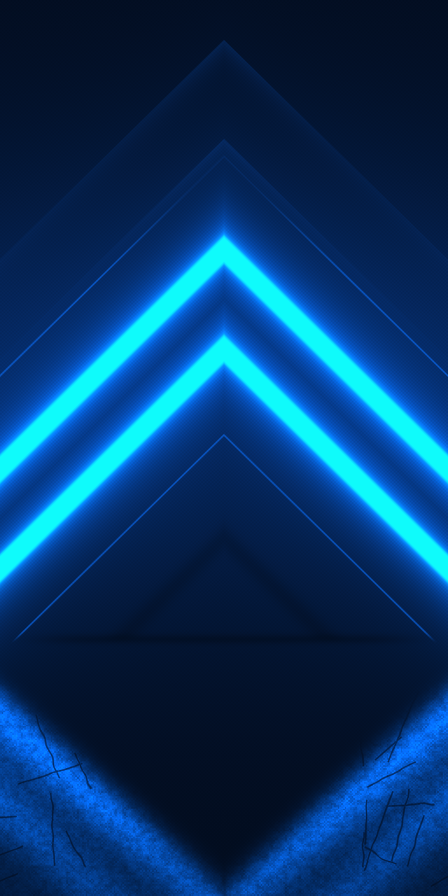
Give the GLSL for this background, as a Shadertoy shader.

```glsl
#define SLOPE 0.98
#define UPPER_APEX 1.443
#define LOWER_APEX 1.221
#define TUBE_HALF 0.0215
#define GLOW_WIDTH 0.036
#define FLOOR_Y 0.573
#define REFLECT_SLOPE 0.88
#define DOT_COUNT 128.0
#define TWIG_COUNT 22

const vec3 NIGHT = vec3(0.008, 0.035, 0.085);
const vec3 HAZE = vec3(0.010, 0.105, 0.255);
const vec3 GLOW = vec3(0.010, 0.360, 0.820);
const vec3 TUBE = vec3(0.060, 0.985, 0.985);
const vec3 LINE = vec3(0.040, 0.360, 0.820);

float hash(vec2 p) {
    return fract(sin(dot(p, vec2(127.1, 311.7))) * 43758.5453);
}

float noise(vec2 p) {
    vec2 i = floor(p), f = fract(p);
    f = f * f * (3.0 - 2.0 * f);
    return mix(mix(hash(i), hash(i + vec2(1, 0)), f.x),
               mix(hash(i + vec2(0, 1)), hash(i + vec2(1, 1)), f.x), f.y);
}

float bell(float x, float width) {
    return exp(-x * x / (width * width));
}

// Signed distance to a roof-shaped line with its peak at the given height
float chevron(vec2 p, float apex) {
    return (p.y + SLOPE * abs(p.x) - apex) / sqrt(1.0 + SLOPE * SLOPE);
}

float segment(vec2 p, vec2 a, vec2 b) {
    vec2 pa = p - a, ba = b - a;
    return length(pa - ba * clamp(dot(pa, ba) / dot(ba, ba), 0.0, 1.0));
}

float stroke(float d, float halfWidth, float aa) {
    return 1.0 - smoothstep(halfWidth - aa, halfWidth + aa, abs(d));
}

vec3 backdrop(vec2 p) {
    float rise = bell(p.y - 1.12, 0.56);
    float roof = bell(p.y + 0.6 * abs(p.x) - 1.35, 0.42);
    return NIGHT + HAZE * (0.75 * rise + 0.3 * roof + 0.12);
}

// Dark scratches gathered in the lower corners
float twigs(vec2 p, float aa) {
    float cover = 0.0;
    for (int i = 0; i < TWIG_COUNT; i++) {
        float k = float(i), side = i % 3 == 0 ? -1.0 : 1.0;
        vec2 a = vec2(side * (0.52 - 0.24 * hash(vec2(k, 1.0))), 0.32 * hash(vec2(k, 2.0)));
        float turn = 2.4 * hash(vec2(k, 3.0)) - 0.5;
        vec2 b = a + vec2(side * cos(turn), sin(turn)) * (0.07 + 0.12 * hash(vec2(k, 4.0)));
        vec2 q = p + 0.006 * (noise(p * 45.0 + k) - 0.5);
        cover = max(cover, stroke(segment(q, a, b), 0.0018, aa));
    }
    return cover;
}

vec3 reflections(vec2 p, float aa) {
    float v = p.y - REFLECT_SLOPE * abs(p.x);
    float near = bell(v + 0.034, v > -0.034 ? 0.052 : 0.074);
    float far = 0.6 * bell(v + 0.237, 0.075);
    float spill = 0.28 * smoothstep(0.10, -0.15, v);
    float grain = 0.72 + 0.3 * noise(p * 95.0) + 0.24 * (hash(floor(p * 256.0)) - 0.5);
    float fade = 0.68 + 0.32 * smoothstep(0.0, 0.3, p.y);
    float mask = 1.0 - smoothstep(FLOOR_Y - 0.12, FLOOR_Y, p.y);
    return GLOW * (near + far + spill) * grain * fade * mask * (1.0 - 0.65 * twigs(p, aa));
}

void mainImage(out vec4 fragColor, in vec2 fragCoord) {
    // Width is one unit, x is centred, y starts at the bottom
    vec2 p = (fragCoord - vec2(0.5 * iResolution.x, 0.0)) / iResolution.x;
    float aa = 0.75 / iResolution.x, ax = abs(p.x);
    vec3 col = backdrop(p);

    // Faint structure and seam at the floor
    float wall = smoothstep(FLOOR_Y - 0.01, FLOOR_Y + 0.01, p.y);
    col *= 1.0 - 0.18 * wall * bell(chevron(p, 0.80), 0.022);
    col *= 1.0 - 0.25 * bell(p.y - FLOOR_Y, 0.011) * smoothstep(0.5, 0.3, ax);
    col += reflections(p, aa);

    // Unlit outer frames
    float top = chevron(p, 1.911), mid = chevron(p, 1.690);
    float peak = exp(-ax * 5.0);
    col += LINE * 0.16 * (0.25 + peak) * smoothstep(aa, -aa, top) * exp(min(top, 0.0) / 0.025);
    col += LINE * 0.16 * peak * smoothstep(aa, -aa, mid) * exp(min(mid, 0.0) / 0.02);

    // Thin bright lines
    float outer = stroke(chevron(p, 1.651), 0.0018, aa) * (0.12 + 0.78 * smoothstep(0.06, 0.3, ax));
    float inner = stroke(chevron(p, 1.029), 0.0018, aa) * smoothstep(FLOOR_Y - 0.01, FLOOR_Y + 0.02, p.y);
    col = mix(col, LINE, 0.85 * max(outer, 0.85 * inner));

    // Glow and core of the two lit tubes
    float d = min(abs(chevron(p, UPPER_APEX)), abs(chevron(p, LOWER_APEX))) - TUBE_HALF;
    float away = max(d, 0.0);
    col += GLOW * (0.72 * exp(-away / GLOW_WIDTH) + 0.10 * exp(-away / 0.12));
    col += vec3(0.0, 0.28, 0.20) * exp(-away / 0.007);
    col = mix(col, TUBE, smoothstep(0.003 + aa, -0.003 - aa, d));

    // Fine dot screen
    vec2 wave = sin(6.28318 * DOT_COUNT * p);
    col *= 1.0 + 0.06 * wave.x * wave.y * smoothstep(0.0, 0.02, d);
    fragColor = vec4(clamp(col, 0.0, 1.0), 1.0);
}
```
